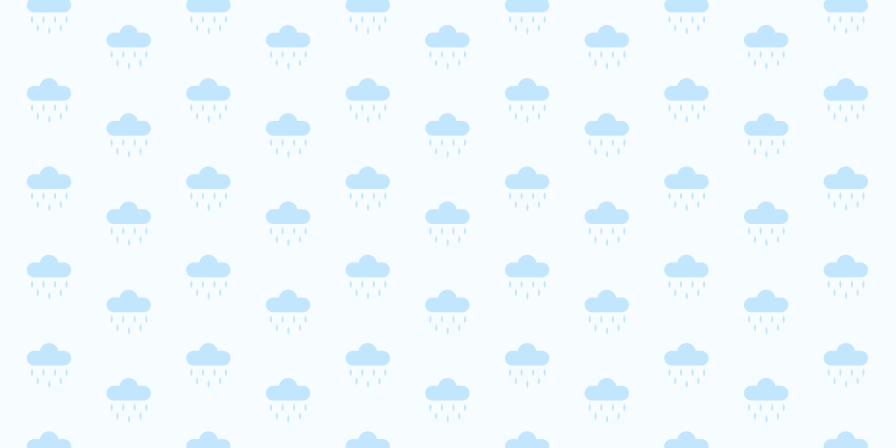
A WebGL 1 fragment shader for this pattern:

```glsl
precision highp float;
// Pale sky with staggered columns of flat blue clouds, each shedding seven raindrops.

uniform vec2 u_resolution;

// Layout lengths are fractions of the canvas height.
#define CELL vec2(0.17786, 0.19705)
#define FIRST_CLOUD vec2(0.1094, 0.00345)
#define COLUMN_DROP 0.0781
#define CLOUD_UNIT 0.0165
// Shape lengths are in cloud units: half the height of the cloud's body.
#define BODY_HALF_SPAN 2.0
#define PUFF_HEIGHT 0.79
#define PUFF_RADIUS 1.26
#define DROP_SPACING 0.78
#define DROP_HALF_SIZE vec2(0.15, 0.48)
#define SKY_COLOR vec3(0.965, 0.988, 1.0)
#define CLOUD_COLOR vec3(0.765, 0.902, 1.0)

// Rounded bar with one round puff on top.
float cloudDistance(vec2 p) {
  float body = length(vec2(max(abs(p.x) - BODY_HALF_SPAN, 0.0), p.y)) - 1.0;
  float puff = length(p - vec2(0.0, PUFF_HEIGHT)) - PUFF_RADIUS;
  return min(body, puff);
}

// Upright lens: the overlap of two large circles.
float dropDistance(vec2 p) {
  vec2 halfSize = DROP_HALF_SIZE;
  float radius = dot(halfSize, halfSize) / (2.0 * halfSize.x);
  return length(vec2(abs(p.x) + radius - halfSize.x, p.y)) - radius;
}

// Seven drops alternating between two levels, the middle one lowest.
float rainDistance(vec2 p) {
  float nearest = 1e3;
  for (int i = -3; i <= 3; i++) {
    float slot = float(i);
    float isLower = 1.0 - mod(abs(slot), 2.0);
    float level = -1.95 - 1.15 * isLower;
    if (i == 0) level -= 0.4;
    vec2 center = vec2(slot * DROP_SPACING * 1.0 + 0.04, level);
    // Odd slots, including both ends, form the upper level.
    nearest = min(nearest, dropDistance(p - center));
  }
  return nearest;
}

void main() {
  vec2 p = gl_FragCoord.xy / u_resolution.y - FIRST_CLOUD;

  // Every second column hangs lower.
  float column = floor(p.x / CELL.x + 0.5);
  p.y += COLUMN_DROP * mod(column, 2.0);

  // Local coordinates around the nearest cloud.
  vec2 local = (fract(p / CELL + 0.5) - 0.5) * CELL / CLOUD_UNIT;
  float pixel = 1.0 / (u_resolution.y * CLOUD_UNIT);

  float shape = min(cloudDistance(local), rainDistance(local));
  float coverage = clamp(0.5 - shape / pixel, 0.0, 1.0);
  gl_FragColor = vec4(mix(SKY_COLOR, CLOUD_COLOR, coverage), 1.0);
}
```
